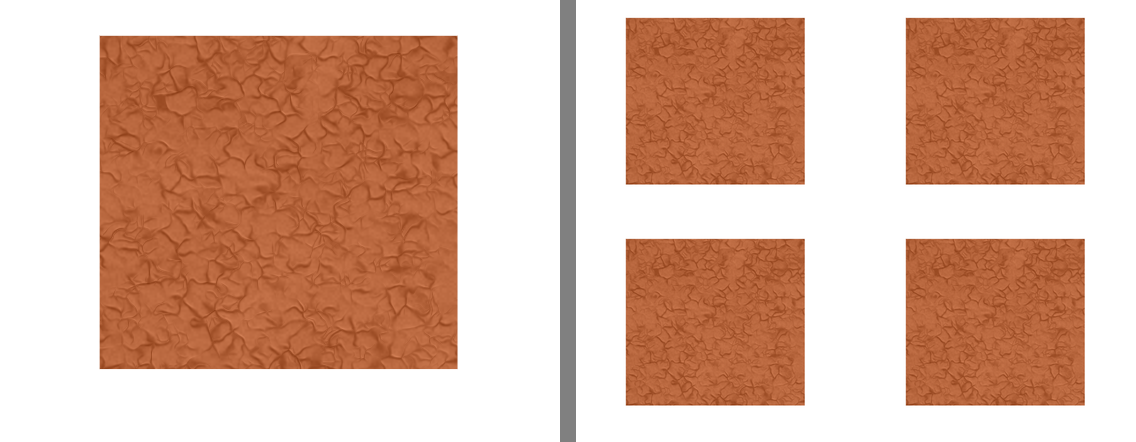
Left, the tile; right, the same tile 2 across and 2 down.
Write a Shadertoy shader that draws this texture.

```glsl
const vec3 PAPER = vec3(1.0);
const vec3 CLAY = vec3(0.738, 0.418, 0.258);
const vec3 SHADE_TINT = vec3(1.0, 0.94, 0.90);   // channel weights of light and shadow
const vec2 PATCH_MIN = vec2(0.178, 0.165);
const vec2 PATCH_MAX = vec2(0.817, 0.919);

// Whole repeats across the canvas, so every layer wraps
const vec2 LUMP_CELLS = vec2(28.0, 23.0);
const vec2 CHIP_CELLS = vec2(47.0, 40.0);
const vec2 WARP_CELLS = vec2(38.0, 30.0);
const vec2 MASK_CELLS = vec2(34.0, 30.0);
const vec2 BUMP_CELLS = vec2(84.0, 68.0);
const vec2 GRAIN_CELLS = vec2(230.0, 182.0);
const vec2 TONE_CELLS = vec2(9.0, 7.0);

const float WARP = 0.026;             // in canvas widths
const float LUMP_GROOVE = 0.17;       // groove widths, in cells
const float CHIP_GROOVE = 0.20;
const float CHIP_DEPTH = 0.6;
const float BUMP_HEIGHT = 0.42;
const vec2 LIGHT_DIR = vec2(-0.35, -0.94);
const float LIGHT_STEP = 0.0026;      // in canvas heights
const float LIGHT_GAIN = 0.072;
const float CREASE_GAIN = 0.115;
const float GRAIN_GAIN = 0.035;
const float TONE_GAIN = 0.035;

vec2 hash22(vec2 p) {
    vec3 q = fract(vec3(p.xyx) * vec3(0.1031, 0.1030, 0.0973));
    q += dot(q, q.yzx + 33.33);
    return fract((q.xx + q.yz) * q.zy);
}

// Value noise with two channels that wraps over the canvas
vec2 noise(vec2 uv, vec2 cells, float seed) {
    vec2 p = uv * cells;
    vec2 i = floor(p);
    vec2 f = p - i;
    f = f * f * (3.0 - 2.0 * f);
    vec2 a = hash22(mod(i, cells) + seed);
    vec2 b = hash22(mod(i + vec2(1.0, 0.0), cells) + seed);
    vec2 c = hash22(mod(i + vec2(0.0, 1.0), cells) + seed);
    vec2 d = hash22(mod(i + 1.0, cells) + seed);
    return mix(mix(a, b, f.x), mix(c, d, f.x), f.y);
}

// Gap between the two nearest cell centres: zero along cell borders
float borderGap(vec2 uv, vec2 cells, float seed) {
    vec2 p = uv * cells;
    vec2 i = floor(p);
    float nearest = 8.0;
    float second = 8.0;
    for (int y = -1; y <= 1; y++) {
        for (int x = -1; x <= 1; x++) {
            vec2 cell = i + vec2(x, y);
            vec2 centre = cell + hash22(mod(cell, cells) + seed);
            float d = length(p - centre);
            second = min(second, max(nearest, d));
            nearest = min(nearest, d);
        }
    }
    return second - nearest;
}

float groove(float gap, float width) {
    return exp(-gap * gap / (width * width));
}

// x: surface height, y: crease depth
vec2 relief(vec2 uv) {
    vec2 bend = noise(uv, WARP_CELLS, 11.0) - 0.5;
    bend += 0.4 * (noise(uv, WARP_CELLS * 2.0, 23.0) - 0.5);
    vec2 bent = uv + WARP * bend;

    // Grooves fade in and out along their length
    vec2 mask = smoothstep(0.25, 0.75, noise(uv, MASK_CELLS, 37.0));
    float lumpGap = borderGap(bent, LUMP_CELLS, 5.0);
    float chipGap = borderGap(bent, CHIP_CELLS, 71.0);
    float crease = mix(0.1, 1.0, mask.x) * groove(lumpGap, LUMP_GROOVE);
    crease = max(crease, CHIP_DEPTH * mask.y * mask.y * groove(chipGap, CHIP_GROOVE));

    float dome = 0.35 * smoothstep(0.0, 0.8, lumpGap);
    float bumps = BUMP_HEIGHT * noise(uv, BUMP_CELLS, 53.0).x;
    return vec2(dome + bumps - crease, crease);
}

void mainImage(out vec4 fragColor, in vec2 fragCoord) {
    vec2 uv = fragCoord / iResolution.xy;

    // Slope towards the light
    vec2 stepUv = LIGHT_DIR * LIGHT_STEP * vec2(iResolution.y / iResolution.x, 1.0);
    vec2 lightSide = relief(uv + stepUv);
    vec2 darkSide = relief(uv - stepUv);
    float lit = darkSide.x - lightSide.x;
    float crease = relief(uv).y;

    // Light, creases, fine grain and broad tone
    float shade = LIGHT_GAIN * lit - CREASE_GAIN * crease;
    shade += GRAIN_GAIN * (noise(uv, GRAIN_CELLS, 91.0).x - 0.5);
    shade += TONE_GAIN * (noise(uv, TONE_CELLS, 17.0).x - 0.5);
    vec3 clay = CLAY + shade * SHADE_TINT;

    // Patch on paper, with edges one pixel soft
    vec2 inset = min(uv - PATCH_MIN, PATCH_MAX - uv) * iResolution.xy;
    float inside = clamp(min(inset.x, inset.y) + 0.5, 0.0, 1.0);
    fragColor = vec4(mix(PAPER, clay, inside), 1.0);
}
```
